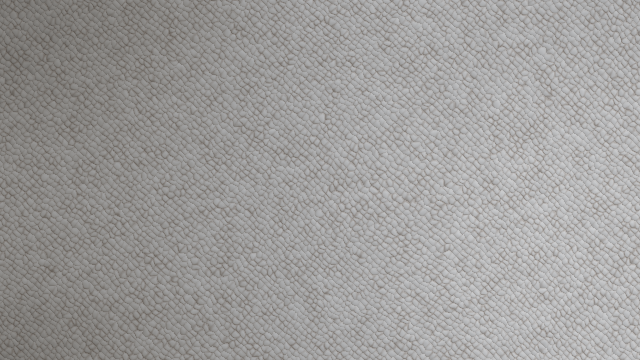
Give the GLSL for this texture, as a WebGL 1 fragment shader.

```glsl
precision highp float;
uniform vec2 u_resolution;

const float GRAINS_PER_HEIGHT = 64.0;
const float ROW_ANGLE = 0.74;
const vec3 CREASE_TINT = vec3(0.855, 0.825, 0.80);
const vec3 SHADE_TINT = vec3(1.0, 0.985, 0.96);
const vec3 BRIGHT_TINT = vec3(0.99, 0.997, 1.007);

vec2 hash22(vec2 p) {
  vec3 h = fract(p.xyx * vec3(0.1031, 0.1030, 0.0973));
  h += dot(h, h.yzx + 33.33);
  return fract((h.xx + h.yz) * h.zy);
}

float valueNoise(vec2 p) {
  vec2 cell = floor(p);
  vec2 f = fract(p);
  f = f * f * (3.0 - 2.0 * f);
  float low = mix(hash22(cell).x, hash22(cell + vec2(1.0, 0.0)).x, f.x);
  float high = mix(hash22(cell + vec2(0.0, 1.0)).x, hash22(cell + 1.0).x, f.x);
  return mix(low, high, f.y);
}

vec2 rotate(vec2 p, float angle) {
  float c = cos(angle);
  float s = sin(angle);
  return vec2(c * p.x - s * p.y, s * p.x + c * p.y);
}

// Jittered cells: xy is the offset from the nearest centre, z the border gap.
vec3 grainCell(vec2 p, vec2 jitter) {
  vec2 cell = floor(p);
  vec2 nearestOffset = vec2(0.0);
  float nearest = 8.0;
  float second = 8.0;
  for (int j = -1; j <= 1; j++) {
    for (int i = -1; i <= 1; i++) {
      vec2 id = cell + vec2(float(i), float(j));
      vec2 offset = p - id - 0.5 - jitter * (hash22(id) - 0.5);
      float d = length(offset);
      if (d < nearest) {
        second = nearest;
        nearest = d;
        nearestOffset = offset;
      } else {
        second = min(second, d);
      }
    }
  }
  return vec3(nearestOffset, second - nearest);
}

// Broad light rising to the right, with dim corners.
float ambientLight(vec2 uv) {
  float light = 0.60 + 0.165 * smoothstep(-0.1, 1.0, uv.x);
  vec2 topLeft = uv - vec2(0.0, 1.0);
  vec2 topRight = uv - vec2(1.0, 1.0);
  light -= 0.12 * exp(-5.0 * dot(topLeft, topLeft));
  light -= 0.09 * exp(-6.0 * dot(uv, uv));
  light -= 0.06 * exp(-9.0 * dot(topRight, topRight));
  return light + 0.025 * (valueNoise(uv * 4.0) - 0.5);
}

void main() {
  vec2 uv = gl_FragCoord.xy / u_resolution;
  vec2 p = gl_FragCoord.xy / u_resolution.y;

  // Diagonal lattice, bent gently so that the rows wander.
  vec2 bend = vec2(valueNoise(p * 3.0), valueNoise(p * 3.0 + 37.0)) - 0.5;
  vec2 wobble = vec2(valueNoise(p * 60.0), valueNoise(p * 60.0 + 71.0)) - 0.5;
  vec2 lattice = rotate(p + 0.03 * bend + 0.008 * wobble, ROW_ANGLE);
  lattice *= GRAINS_PER_HEIGHT * vec2(0.92, 1.06);
  vec3 grain = grainCell(lattice + 200.0, vec2(0.55, 0.35));

  // Embossed relief: lit slopes, with soft warm creases of uneven depth.
  vec2 slope = rotate(grain.xy, -ROW_ANGLE);
  float relief = dot(slope, normalize(vec2(0.5, 0.87)));
  float depth = mix(0.2, 1.2, valueNoise(p * 55.0 + 11.0));
  float crease = depth * (1.0 - smoothstep(0.0, 0.55, grain.z));
  float groove = 0.5 + 0.5 * cos(6.2832 * lattice.y);
  crease *= mix(0.75, 1.15, groove);
  float mottle = valueNoise(p * 28.0 + 5.0) - 0.5;

  float light = ambientLight(uv);
  light *= 1.0 + 0.18 * relief + 0.035 * mottle;
  vec3 tint = mix(SHADE_TINT, BRIGHT_TINT, smoothstep(0.48, 0.7, light));
  vec3 color = light * tint * mix(vec3(1.0), CREASE_TINT, crease);
  gl_FragColor = vec4(color, 1.0);
}
```
